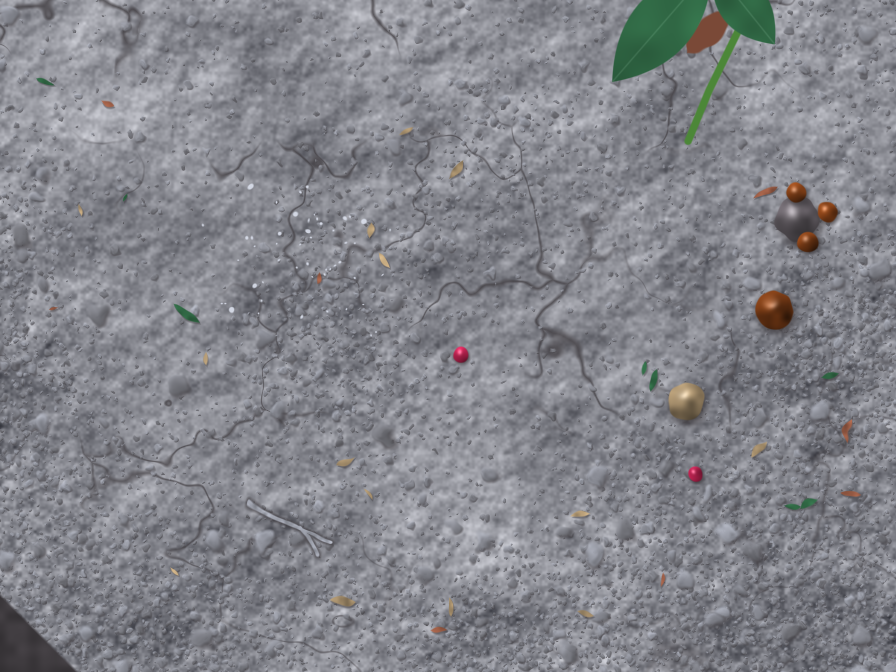
This texture is drawn by a Shadertoy shader. Its source:

```glsl
// Dry cracked garden soil with crumbs, petals, fallen fruit and a green sprig.
const vec3 SOIL = vec3(0.535, 0.54, 0.57);
const vec3 PALE = vec3(0.65, 0.665, 0.71);
const vec3 DARK = vec3(0.25, 0.235, 0.25);
const vec3 GREEN = vec3(0.19, 0.41, 0.27);
const vec3 STEM = vec3(0.3, 0.53, 0.22);
const vec3 TAN = vec3(0.72, 0.62, 0.47);
const vec3 RUST = vec3(0.6, 0.36, 0.27);
const vec3 AMBER = vec3(0.45, 0.22, 0.08);
const vec3 CHALK = vec3(0.86, 0.88, 0.93);
const vec3 ROSE = vec3(0.66, 0.12, 0.28);
const vec2 LIGHT = vec2(-0.5, 0.866);
const float RELIEF = 2.3;
const float GRAIN = 0.17;

float hash(vec2 p) { return fract(sin(dot(p, vec2(127.1, 311.7))) * 43758.5453); }
vec2 hash2(vec2 p) { return vec2(hash(p), hash(p + 37.3)); }

float noise(vec2 p) {
    vec2 i = floor(p), f = fract(p);
    f = f * f * (3.0 - 2.0 * f);
    return mix(mix(hash(i), hash(i + vec2(1, 0)), f.x),
               mix(hash(i + vec2(0, 1)), hash(i + 1.0), f.x), f.y);
}

vec2 wobble(vec2 p) { return vec2(noise(p), noise(p + 19.0)) - 0.5; }

float fbm(vec2 p) {
    float sum = 0.0, amp = 0.5;
    for (int i = 0; i < 5; i++) {
        sum += amp * noise(p);
        p = mat2(1.6, 1.2, -1.2, 1.6) * p + 7.1;
        amp *= 0.53;
    }
    return sum;
}

float cover(float d, float w) { return 1.0 - smoothstep(-w, w, d); }

// Distance to a pointed leaf from a to b
float leaf(vec2 p, vec2 a, vec2 b, float halfWidth) {
    vec2 axis = b - a, q = p - a;
    float u = dot(q, axis) / dot(axis, axis);
    return abs(q.y * axis.x - q.x * axis.y) / length(axis) - halfWidth * 4.0 * u * (1.0 - u);
}

float segment(vec2 p, vec2 a, vec2 b) {
    vec2 q = p - a, axis = b - a;
    return length(q - axis * clamp(dot(q, axis) / dot(axis, axis), 0.0, 1.0));
}

// Share of loose crumbs: high near the bottom and the sides
float looseness(vec2 p) {
    float side = max(0.45 - p.x, 0.0) * 0.5 + max(p.x - 0.85, 0.0) * 0.25;
    return smoothstep(0.3, 0.95, noise(p * 4.0 + 3.0) * 0.55 + (0.65 - p.y) * 0.6 + side + 0.12);
}

vec3 addCrumbs(vec3 col, vec2 p, float scale, float density, float px) {
    vec2 g = p * scale;
    g += 0.4 * wobble(g * 2.3);
    for (int i = 0; i < 9; i++) {
        vec2 cell = floor(g) + vec2(i % 3, i / 3) - 1.0;
        if (hash(cell + scale) > density * (0.12 + 0.88 * looseness(cell / scale))) continue;
        vec2 d = g - cell - hash2(cell + 5.0);
        float r = mix(0.14, 0.42, pow(hash(cell + 11.0), 2.0));
        col = mix(col, DARK, 0.6 * cover(length(d + LIGHT * r * 0.45) - r, r * 0.4));
        vec3 body = mix(SOIL * 0.85, PALE * 0.95, hash(cell + 23.0));
        body *= 0.9 + 0.2 * dot(d, LIGHT) / r + 0.2 * noise(g * 5.0);
        col = mix(col, body, 0.85 * cover(length(d) - r, px * scale + 0.06));
    }
    return col;
}

// Gap between the two nearest cell centres: zero along the cracks
float crackGap(vec2 p) {
    vec2 near = vec2(9.0);
    for (int i = 0; i < 9; i++) {
        vec2 cell = floor(p) + vec2(i % 3, i / 3) - 1.0;
        float d = length(cell + hash2(cell) - p);
        near = d < near.x ? vec2(d, near.x) : vec2(near.x, min(near.y, d));
    }
    return near.y - near.x;
}

vec3 addBall(vec3 col, vec2 p, vec2 centre, float r, vec3 tint, float px) {
    vec2 d = (p - centre) / r + 0.25 * wobble(p * 60.0), glint = d - LIGHT * 0.4;
    col = mix(col, DARK, 0.7 * cover(length(d + LIGHT * 0.25) - 1.05, 0.35));
    vec3 body = tint * (0.75 + 0.4 * dot(d, LIGHT) + 0.5 * noise(p * 70.0));
    return mix(col, body + 0.35 * exp(-12.0 * dot(glint, glint)), cover(length(d) - 1.0, px / r));
}

void mainImage(out vec4 fragColor, in vec2 fragCoord) {
    float px = 1.0 / iResolution.y;
    vec2 p = fragCoord * px, q = p + 0.009 * wobble(p * 50.0);
    float loose = looseness(p);

    // Lumpy ground lit from the upper left
    float slope = fbm(p * 8.0) - fbm(p * 8.0 + LIGHT * 0.05);
    float grain = (noise(p * 110.0) + noise(p * 230.0) - 1.0) * 0.5;
    vec3 col = SOIL + RELIEF * slope + GRAIN * (1.0 + loose) * grain;
    col += 0.22 * fbm(p * 5.0 + 40.0) - 0.085 - 0.07 * loose;

    // Broken cracks and crumbs
    float gap = crackGap(p * 5.0 + 0.6 * wobble(p * 12.0) + 0.2 * wobble(p * 40.0));
    float broken = smoothstep(0.48, 0.68, noise(p * 7.0 + 13.0)) * (1.0 - 0.6 * loose);
    col = mix(col, DARK, 0.75 * broken * cover(gap - 0.022, 0.022 + px * 4.0));
    col = addCrumbs(col, p, 110.0, 0.75, px);
    col = addCrumbs(col, p, 58.0, 0.55, px);
    col = addCrumbs(col, p, 27.0, 0.28, px);

    // Chalk flecks and scattered leaf scraps
    vec3 scraps[4] = vec3[4](TAN, RUST, GREEN, TAN * 0.85);
    for (int i = 0; i < 50; i++) {
        vec2 seed = vec2(i, 4), spread = hash2(seed) + hash2(seed + 51.0) - 1.0;
        float r = mix(0.0012, 0.0045, pow(hash(seed + 8.0), 3.0));
        col = mix(col, CHALK, 0.9 * cover(length(q - vec2(0.46, 0.62) - spread * vec2(0.2, 0.14)) - r, px));
        if (i > 30) continue;
        vec2 at = hash2(seed + 90.0) * vec2(1.333, 0.9);
        float turn = 6.283 * hash(seed + 3.0), size = mix(0.006, 0.02, hash(seed + 6.0));
        vec2 arm = size * vec2(cos(turn), sin(turn));
        col = mix(col, DARK, 0.5 * cover(leaf(q + LIGHT * 0.003, at - arm, at + arm, size * 0.36), 0.002));
        col = mix(col, scraps[i % 4] * (0.8 + 0.4 * noise(p * 120.0)), cover(leaf(q, at - arm, at + arm, size * 0.33), px));
    }

    // Forked twig
    float twig = min(segment(q, vec2(0.37, 0.25), vec2(0.49, 0.195)), segment(q, vec2(0.45, 0.215), vec2(0.47, 0.175)));
    col = mix(col, DARK, 0.6 * cover(twig - 0.006, 0.003));
    col = mix(col, PALE * (0.75 + 0.4 * noise(p * 150.0)), cover(twig - 0.003, px));

    // Fallen fruit and rose buds
    col = addBall(col, p, vec2(1.185, 0.675), 0.032, DARK * 1.3, px);
    for (int i = 0; i < 3; i++)
        col = addBall(col, p, vec2(1.195, 0.677) + 0.037 * sin(vec2(i, i) * 1.6 + vec2(0.2, -1.4)), 0.015, AMBER, px);
    col = addBall(col, p, vec2(1.153, 0.538), 0.028, AMBER * 0.85, px);
    col = addBall(col, p, vec2(1.022, 0.403), 0.027, TAN * 0.75, px);
    col = addBall(col, p, vec2(0.686, 0.472), 0.011, ROSE, px);
    col = addBall(col, p, vec2(1.035, 0.295), 0.011, ROSE, px);

    // Dark board in the corner
    col = mix(col, DARK * (0.8 + 0.3 * noise(p * 60.0)), cover(p.x + p.y - 0.115, 0.004));

    // Green sprig
    vec2 bend = vec2(1.055, 0.865), base = vec2(1.06, 1.05), tipA = vec2(0.911, 0.878), tipB = vec2(1.153, 0.934);
    float stem = min(segment(p, vec2(1.1, 0.957), bend), segment(p, bend, vec2(1.024, 0.79)));
    col = mix(col, RUST * 0.8, cover(leaf(q, vec2(1.02, 0.92), vec2(1.09, 0.99), 0.02), 0.002));
    col = mix(col, STEM, cover(stem - 0.0055, px));
    float vein = min(segment(p, tipA, base), segment(p, tipB, base));
    vec3 blade = GREEN * (0.85 + 0.3 * noise(p * 25.0)) + 0.08 * cover(vein - 0.001, 0.0015);
    col = mix(col, blade, cover(min(leaf(p, tipA, base, 0.046), leaf(p, tipB, base, 0.036)), px));
    fragColor = vec4(clamp(col, 0.0, 1.0), 1.0);
}
```
